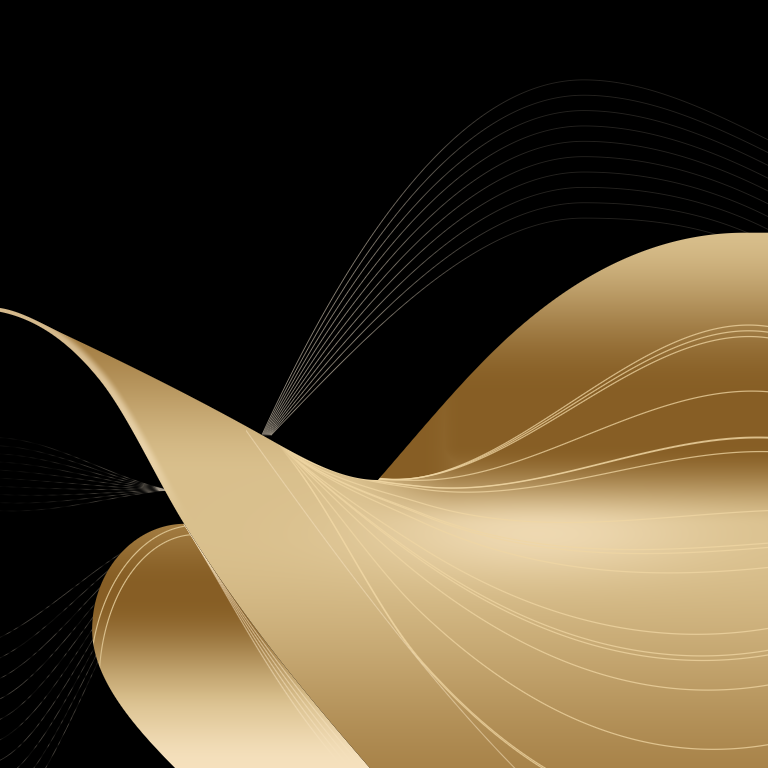
A WebGL 1 fragment shader for this background:

```glsl
precision highp float;
uniform vec2 u_resolution;

const vec3 BRONZE = vec3(0.53, 0.37, 0.145);
const vec3 OCHRE = vec3(0.64, 0.49, 0.26);
const vec3 PALE = vec3(0.85, 0.75, 0.55);
const vec3 CREAM = vec3(0.96, 0.88, 0.74);

// Cubic between two nodes (x, y, slope); returns height and slope.
vec2 cubic(float x, vec3 a, vec3 b) {
  float h = b.x - a.x;
  float t = clamp((x - a.x) / h, 0.0, 1.0);
  float rise = b.y - a.y;
  float m0 = a.z * h;
  float m1 = b.z * h;
  float c2 = 3.0 * rise - 2.0 * m0 - m1;
  float c3 = m0 + m1 - 2.0 * rise;
  return vec2(a.y + t * (m0 + t * (c2 + t * c3)), (m0 + t * (2.0 * c2 + 3.0 * c3 * t)) / h);
}

vec2 chain(float x, vec3 a, vec3 b, vec3 c) {
  return x < b.x ? cubic(x, a, b) : cubic(x, b, c);
}

// Approximate signed distance above a curve.
float above(float y, vec2 curve) {
  return (y - curve.x) / sqrt(1.0 + curve.y * curve.y);
}

float cover(float d, float px) {
  return clamp(d / px + 0.5, 0.0, 1.0);
}

float stroke(float d, float width, float px) {
  return cover(0.5 * width - abs(d), px);
}

// Outlines of the ribbon and wing.
vec2 upperEdge(float x) {
  vec3 saddle = vec3(0.341, 0.4336, -0.56);
  vec3 shoulder = vec3(0.085, 0.564, -0.47);
  if (x < saddle.x) return chain(x, vec3(0.0, 0.599, -0.15), shoulder, saddle);
  if (x < 0.492) return cubic(x, saddle, vec3(0.492, 0.375, 0.0));
  return chain(x, vec3(0.492, 0.375, 1.15), vec3(0.651, 0.551, 0.95), vec3(0.97, 0.697, 0.0));
}

vec2 lowerEdge(float x) {
  vec3 bend = vec3(0.13, 0.505, -1.25);
  vec3 fold = vec3(0.241, 0.316, -1.6);
  if (x < bend.x) return cubic(x, vec3(0.0, 0.594, -0.2), bend);
  return chain(x, bend, fold, vec3(0.499, -0.02, -1.15));
}

// Strand fanning over the wing; drop is its fall at the right side.
vec2 strand(float x, float drop) {
  vec3 root = vec3(0.36, 0.423, -0.55 - 0.8 * drop);
  vec3 waist = vec3(0.55, 0.379 - 0.6 * drop * drop, 0.2 - 2.1 * drop);
  vec3 tip = vec3(1.0, 0.575 - drop, -0.15 + 0.8 * min(drop, 0.4));
  return chain(x, root, waist, tip);
}

float ellipseDistance(vec2 q, vec2 r) {
  float k = length(q / r);
  return k * (k - 1.0) / max(length(q / (r * r)), 0.001);
}

vec3 bodyColor(vec2 p, float px) {
  vec3 low = mix(OCHRE, PALE, smoothstep(-0.07, 0.3, p.y));
  low = mix(low, OCHRE, smoothstep(0.38, 0.58, p.y));
  vec2 glow = (p - vec2(0.7, 0.305)) / vec2(0.21, 0.055);
  low = mix(low, CREAM, 0.75 * exp(-dot(glow, glow)));
  vec3 high = mix(BRONZE, PALE, smoothstep(0.49, 0.71, p.y));
  float blend = smoothstep(0.315, 0.42, p.y) * smoothstep(0.45, 0.6, p.x);
  float overlap = cover(above(p.y, strand(p.x, 0.0)), px);
  overlap *= smoothstep(0.485, 0.5, p.x) * (1.0 - smoothstep(0.55, 0.75, p.x));
  return mix(low, high, max(blend, overlap));
}

vec3 leafColor(float y) {
  vec3 c = mix(BRONZE, OCHRE, smoothstep(0.24, 0.33, y));
  c = mix(PALE, c, smoothstep(0.07, 0.22, y));
  return mix(CREAM, c, smoothstep(0.0, 0.11, y));
}

// Fine fans on the dark ground.
float darkFans(vec2 p, float px) {
  float sum = 0.0;
  float dash = 0.6 + 0.4 * sin(p.x * 330.0 + 3.0 * sin(p.y * 210.0));
  for (int i = 0; i < 10; i++) {
    float u = float(i) / 9.0;
    vec3 root = vec3(0.341 + 0.012 * u, 0.4336, mix(2.17, 1.05, u));
    vec3 crest = vec3(0.76, mix(0.896, 0.716, u), 0.0);
    vec2 arc = chain(p.x, root, crest, vec3(1.0, mix(0.818, 0.668, u), -0.5));
    float fade = mix(0.65, 0.17, smoothstep(0.42, 0.72, p.x)) * step(root.x, p.x);
    sum += fade * stroke(above(p.y, arc), 0.0011, px);
    vec2 ray = cubic(p.x, vec3(0.0, mix(0.43, 0.335, u), -0.05), vec3(0.22, 0.362, mix(-0.2, 0.1, u)));
    vec2 sweep = cubic(p.x, vec3(0.0, mix(0.17, -0.07, u), 0.5), vec3(0.235, 0.315, mix(0.2, 0.7, u)));
    float side = step(p.x, 0.235) * dash;
    sum += side * mix(0.08, 0.4, smoothstep(0.0, 0.2, p.x)) * stroke(above(p.y, ray), 0.001, px);
    sum += side * 0.34 * stroke(above(p.y, sweep), 0.001, px);
  }
  return min(sum, 0.75);
}

void main() {
  vec2 p = gl_FragCoord.xy / u_resolution;
  float px = 1.0 / min(u_resolution.x, u_resolution.y);
  vec3 color = vec3(0.85, 0.8, 0.72) * darkFans(p, px);
  float edge = above(p.y, lowerEdge(p.x));

  // Folded leaf with its inner strands
  vec2 flank = cubic(p.y, vec3(0.0, 0.228, -1.0), vec3(0.18, 0.12, 0.0));
  float leaf = p.y < 0.18 ? above(p.x, flank) : -ellipseDistance(p - vec2(0.241, 0.18), vec2(0.121, 0.138));
  vec3 leafTone = leafColor(p.y);
  for (int i = 0; i < 2; i++) {
    float inset = 0.012 * float(i);
    float rim = ellipseDistance(p - vec2(0.255, 0.11), vec2(0.138 - inset, 0.206 - inset));
    leafTone = mix(leafTone, PALE, step(0.12, p.y) * stroke(rim, 0.0015, px));
  }
  for (int i = 1; i < 5; i++) {
    float gap = 0.0065 * float(i) * (1.0 - smoothstep(0.0, 0.32, p.y));
    leafTone = mix(leafTone, CREAM, 0.6 * stroke(edge + gap, 0.0014, px));
  }
  color = mix(color, leafTone, cover(leaf, px) * cover(-edge, px) * step(p.y, 0.32));

  // Ribbon, wing and their strands
  vec3 body = bodyColor(p, px);
  float lip = (1.0 - smoothstep(0.003, 0.014, edge)) * smoothstep(0.31, 0.42, p.y);
  body = mix(body, CREAM, 0.6 * lip);
  for (int i = 0; i < 18; i++) {
    float n = float(i);
    float drop = 0.0365 * (n - 0.8 * sin(1.65 * (n - 1.0))) - 0.029 + 0.07 * step(15.5, n);
    float line = stroke(above(p.y, strand(p.x, drop)), 0.0016, px);
    body = mix(body, vec3(0.94, 0.84, 0.64), 0.75 * line * smoothstep(0.36, 0.4, p.x));
  }
  vec2 lone = cubic(p.x, vec3(0.32, 0.44, -1.4), vec3(0.68, -0.01, -1.0));
  body = mix(body, CREAM, 0.55 * stroke(above(p.y, lone), 0.0014, px) * step(0.32, p.x));
  float mask = cover(-above(p.y, upperEdge(p.x)), px) * cover(edge, px);
  gl_FragColor = vec4(mix(color, body, mask), 1.0);
}
```
